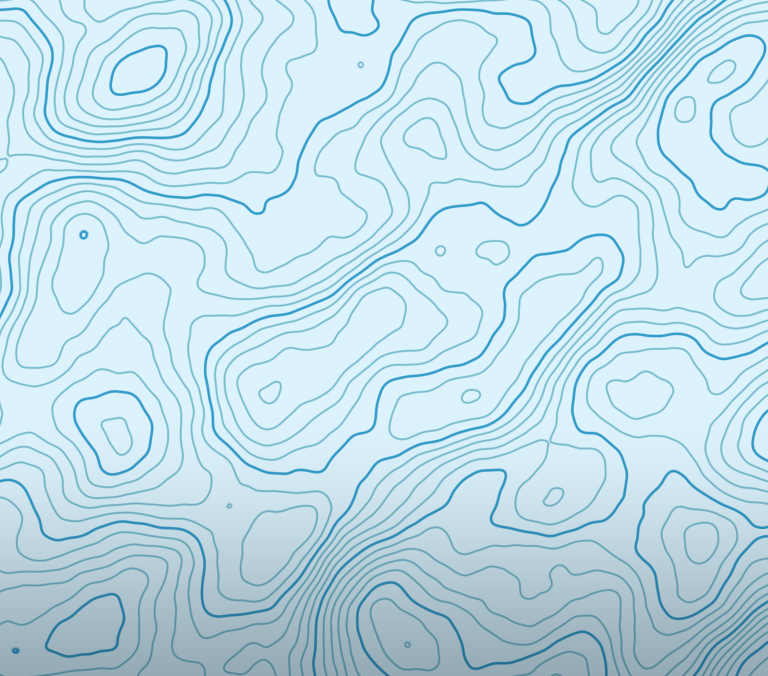
A Shadertoy shader for this pattern:

```glsl
const vec3 PAPER = vec3(0.862, 0.948, 0.988);
const vec3 MINOR_INK = vec3(0.47, 0.74, 0.81);
const vec3 MAJOR_INK = vec3(0.20, 0.61, 0.79);
const vec3 BOTTOM_SHADE = vec3(0.67, 0.70, 0.715);

const float MINOR_HALF_WIDTH = 0.0014;
const float MAJOR_HALF_WIDTH = 0.0019;
const float MAJOR_EVERY = 5.0;

// Random unit vector for a lattice cell
vec2 hashDirection(vec2 cell) {
    float h = fract(sin(dot(cell, vec2(127.1, 311.7))) * 43758.5453);
    return vec2(cos(6.2832 * h), sin(6.2832 * h));
}

// Gradient noise, about -0.7 to 0.7
float gradientNoise(vec2 p) {
    vec2 i = floor(p);
    vec2 f = p - i;
    vec2 u = f * f * f * (f * (f * 6.0 - 15.0) + 10.0);
    float a = dot(hashDirection(i), f);
    float b = dot(hashDirection(i + vec2(1, 0)), f - vec2(1, 0));
    float c = dot(hashDirection(i + vec2(0, 1)), f - vec2(0, 1));
    float d = dot(hashDirection(i + vec2(1, 1)), f - vec2(1, 1));
    return mix(mix(a, b, u.x), mix(c, d, u.x), u.y);
}

vec2 rotate(vec2 p, float angle) {
    float c = cos(angle), s = sin(angle);
    return vec2(c * p.x + s * p.y, c * p.y - s * p.x);
}

// Terrain height in contour steps, ridges running up to the right
float terrain(vec2 p) {
    vec2 q = rotate(p, 0.72);
    float height = 16.0 * q.y;
    height += 12.0 * gradientNoise(q * vec2(2.4, 4.1) + 7.3);
    height += 4.4 * gradientNoise(q * vec2(5.2, 7.4) + 31.7);
    height += 0.75 * gradientNoise(p * 15.0 + 11.9);
    return height + 0.2 * gradientNoise(p * 31.0 + 53.1);
}

float strokeMask(float dist, float halfWidth, float softness) {
    return 1.0 - smoothstep(halfWidth - softness, halfWidth + softness, dist);
}

void mainImage(out vec4 fragColor, in vec2 fragCoord) {
    vec2 p = fragCoord / iResolution.y;
    float softness = 0.85 / iResolution.y;

    // Slope turns height differences into distances on the canvas
    float e = 0.001;
    float height = terrain(p);
    vec2 slope = vec2(terrain(p + vec2(e, 0)) - terrain(p - vec2(e, 0)),
                      terrain(p + vec2(0, e)) - terrain(p - vec2(0, e))) / (2.0 * e);
    float level = floor(height + 0.5);
    float dist = abs(height - level) / max(length(slope), 1.0);

    // Every few levels the line is bolder
    bool isMajor = mod(level, MAJOR_EVERY) < 0.5;
    float halfWidth = isMajor ? MAJOR_HALF_WIDTH : MINOR_HALF_WIDTH;
    vec3 ink = isMajor ? MAJOR_INK : MINOR_INK;
    vec3 color = mix(PAPER, ink, strokeMask(dist, halfWidth, softness));

    // Grey shade deepening toward the lower edge
    float shade = 1.0 - smoothstep(-0.12, 0.40, p.y);
    color *= mix(vec3(1.0), BOTTOM_SHADE, min(shade * 1.15, 1.0));
    fragColor = vec4(color, 1.0);
}
```
